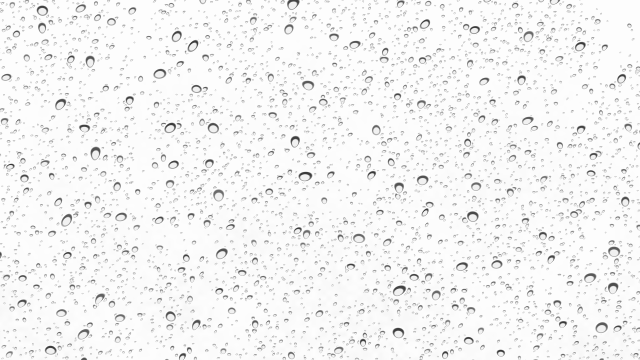
A Shadertoy shader for this texture:

```glsl
#define FINEST_CELL 0.02
#define CELL_GROWTH 1.74
#define LAYERS 4
#define MIN_RADIUS 0.088
#define MAX_RADIUS 0.150
#define DROP_CHANCE 0.86
#define PAPER 0.993
#define DROP_INSIDE 0.945
#define INK 0.20
#define MIST 0.035
#define SOFTNESS 0.0034

// Hash without sine: three values in 0..1
vec3 hash3(vec3 p) {
    p = fract(p * vec3(0.1031, 0.1030, 0.0973));
    p += dot(p, p.yxz + 33.33);
    return fract((p.xxy + p.yxx) * p.zyx);
}

float valueNoise(vec2 p) {
    vec2 cell = floor(p), f = fract(p);
    f = f * f * (3.0 - 2.0 * f);
    float a = hash3(vec3(cell, 71.0)).x;
    float b = hash3(vec3(cell + vec2(1, 0), 71.0)).x;
    float c = hash3(vec3(cell + vec2(0, 1), 71.0)).x;
    float d = hash3(vec3(cell + vec2(1, 1), 71.0)).x;
    return mix(mix(a, b, f.x), mix(c, d, f.x), f.y);
}

// Soft inside mask of a signed distance
float cover(float dist) {
    float soft = max(SOFTNESS, 1.0 / iResolution.y);
    return smoothstep(0.5, -0.5, dist / (1.3 * soft));
}

// Paints one drop: clear halo, pale body, rim that thickens towards the top
float paintDrop(float tone, vec2 q, float radius, float ink, vec3 shape, float height) {
    float lean = mix(-0.15, 0.5, shape.x);
    float stretch = mix(0.84, 1.2, shape.y);
    float taper = mix(-0.12, 0.28, shape.z);
    q.x = (q.x - lean * q.y) * (1.0 - taper * q.y / radius) / stretch;
    q.y *= stretch;

    float outer = length(q) - radius;
    float sag = mix(0.08, 0.2, shape.z) + 0.1 * (1.0 - height);
    vec2 hollow = q + radius * vec2(0.12 * (shape.y - 0.5), sag);
    float inner = length(hollow * vec2(1.0, 1.08)) - 0.74 * radius;

    float body = cover(outer);
    float rim = body * (1.0 - cover(inner));
    float topLight = smoothstep(-0.9, 0.5, q.y / radius);
    tone = mix(tone, PAPER, cover(outer - 0.3 * radius));
    tone = mix(tone, DROP_INSIDE, body);
    return mix(tone, INK, rim * ink * mix(0.62, 1.0, topLight));
}

// Share of drops kept: a wiped vertical streak and a bare upper right corner
float density(vec2 pos, float aspect, float fineness) {
    float streak = smoothstep(0.012, 0.03, abs(pos.x - 0.222 * aspect));
    float bare = smoothstep(0.05, 0.22, length(pos - vec2(aspect, 1.0)));
    float clumps = smoothstep(0.1, 0.6, valueNoise(pos * 9.0));
    return mix(0.25, 1.0, streak) * bare * mix(1.0, clumps, 0.7 * fineness);
}

void mainImage(out vec4 fragColor, in vec2 fragCoord) {
    vec2 p = fragCoord / iResolution.y;
    float aspect = iResolution.x / iResolution.y;

    // Paper with faint mist near the bottom
    float mist = valueNoise(p * 70.0) * valueNoise(p * 6.0 + 5.0);
    float tone = PAPER - MIST * mist * (1.0 - p.y);

    // Layers from fine specks to large drops
    float cellSize = FINEST_CELL;
    for (int layer = 0; layer < LAYERS; layer++) {
        float coarse = float(layer) / float(LAYERS - 1);
        vec2 home = floor(p / cellSize);
        for (int k = 0; k < 9; k++) {
            vec2 cell = home + vec2(k % 3 - 1, k / 3 - 1);
            vec3 place = hash3(vec3(cell + 17.0, float(layer) * 13.0 + 3.0));
            vec3 shape = hash3(vec3(cell + 51.0, float(layer) * 29.0 + 8.0));
            vec3 kind = hash3(vec3(cell + 93.0, float(layer) * 7.0 + 41.0));
            vec2 center = (cell + 0.5 + 0.9 * (place.xy - 0.5)) * cellSize;
            float chance = DROP_CHANCE * density(center, aspect, 1.0 - coarse);
            if (place.z > chance) continue;
            float radius = cellSize * mix(MIN_RADIUS, MAX_RADIUS, kind.x * kind.x);
            float ink = mix(0.6, 0.98, coarse) * mix(0.7, 1.0, kind.y);
            tone = paintDrop(tone, p - center, radius, ink, shape, center.y);
        }
        cellSize *= CELL_GROWTH;
    }
    fragColor = vec4(vec3(tone), 1.0);
}
```
